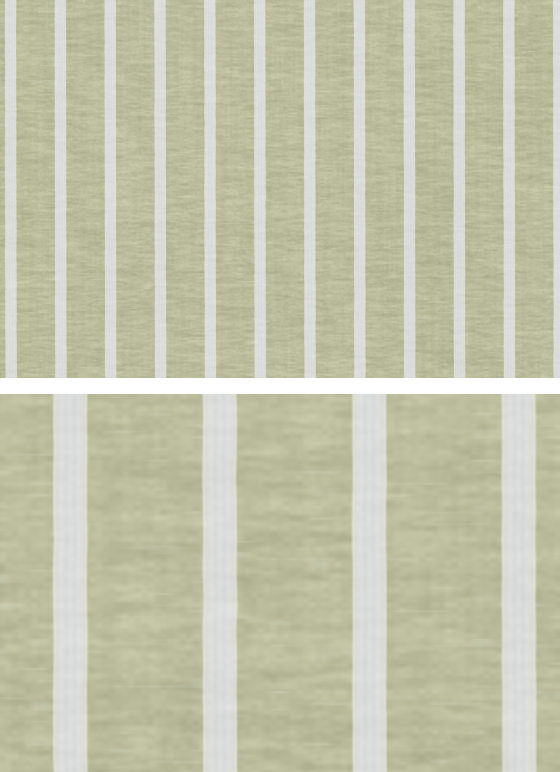
Top: the whole. Bottom: its middle third, enlarged.
Give the GLSL for this texture, as a WebGL 2 fragment shader.

```glsl
#version 300 es
precision highp float;
// Woven cotton with narrow pale vertical stripes on a sage green ground.
// Stripes come from a repeated distance; stretched value noise adds the
// horizontal slubs, fine weave grain and soft unevenness of the cloth.

#define STRIPE_PERIOD 0.0890   // all lengths are fractions of canvas width
#define STRIPE_WIDTH 0.0202
#define FIRST_STRIPE 0.0192
#define STRIPE_LEAN 0.0015
#define EDGE_WOBBLE 0.0007
#define EDGE_SOFTNESS 0.0011
#define SLUB_STRENGTH 0.060
#define GRAIN_STRENGTH 0.035

uniform vec2 u_resolution;
out vec4 fragColor;

const vec3 SAGE = vec3(0.727, 0.735, 0.607);
const vec3 PALE_SLUB = vec3(0.82, 0.83, 0.75);
const vec3 STRIPE_CORE = vec3(0.855, 0.860, 0.860);
const vec3 STRIPE_RIM = vec3(0.868, 0.868, 0.842);

float hash(vec2 p) {
  return fract(sin(dot(p, vec2(127.1, 311.7))) * 43758.5453);
}

float noise(vec2 p) {
  vec2 cell = floor(p), f = fract(p);
  f = f * f * (3.0 - 2.0 * f);
  float low = mix(hash(cell), hash(cell + vec2(1, 0)), f.x);
  float high = mix(hash(cell + vec2(0, 1)), hash(cell + vec2(1, 1)), f.x);
  return mix(low, high, f.y);
}

// Horizontal yarn irregularity, summed over three lengths of streak
float slubs(vec2 p) {
  float sum = 0.0;
  vec2 scale = vec2(24.0, 170.0);
  for (int i = 0; i < 3; i++) {
    sum += noise(p * scale + float(i) * 19.7) - 0.5;
    scale *= vec2(1.8, 1.35);
  }
  return sum / 1.5;
}

void main() {
  vec2 p = gl_FragCoord.xy / u_resolution.x;
  float pixel = 1.0 / u_resolution.x;

  // Signed distance to the nearest stripe, with slightly uneven edges
  float x = p.x - FIRST_STRIPE + STRIPE_LEAN * (p.y - 0.34);
  float index = floor(x / STRIPE_PERIOD + 0.5);
  float across = x - index * STRIPE_PERIOD;
  across += EDGE_WOBBLE * (noise(vec2(index * 7.3, p.y * 55.0)) - 0.5);
  float dist = abs(across) - 0.5 * STRIPE_WIDTH;
  float soft = max(EDGE_SOFTNESS, 0.7 * pixel);
  float stripe = 1.0 - smoothstep(-soft, soft, dist);

  // Weave components
  float slub = slubs(p);
  float grain = noise(p * vec2(260.0, 330.0)) - 0.5;
  float warp = noise(vec2(p.x * 240.0, p.y * 9.0)) - 0.5;
  float broad = noise(p * vec2(5.0, 6.0) + 31.0) - 0.5;

  // Green ground, with scattered pale yarn flecks
  vec3 ground = SAGE + SLUB_STRENGTH * slub + GRAIN_STRENGTH * grain;
  ground += 0.018 * warp + 0.014 * broad;
  float fleck = smoothstep(0.74, 0.98, noise(p * vec2(42.0, 290.0) + 53.0));
  ground = mix(ground, PALE_SLUB, 0.32 * fleck);

  // Pale stripe: cool core, warmer rim and faint lengthwise threads
  float rim = smoothstep(0.15, 0.45, abs(across) / STRIPE_WIDTH);
  vec3 band = mix(STRIPE_CORE, STRIPE_RIM, rim);
  band += 0.008 * cos(across / STRIPE_WIDTH * 25.0);
  band += 0.018 * slub + 0.016 * grain + 0.008 * broad;

  fragColor = vec4(clamp(mix(ground, band, stripe), 0.0, 1.0), 1.0);
}
```
